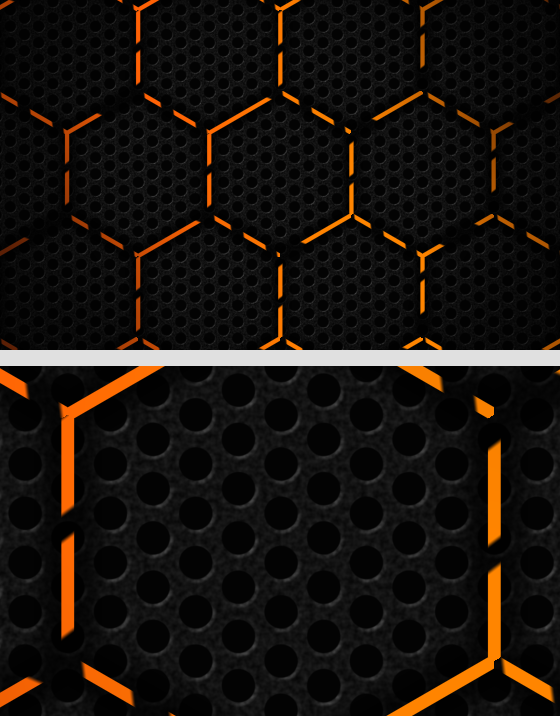
Top: the whole. Bottom: its middle third, enlarged.
This pattern is drawn by a Shadertoy shader. Its source:

```glsl
// Dark perforated metal split into large pointy-top hexagons by broken glowing seams.
// Both the panels and the holes come from one staggered-lattice function; seam gaps
// vary per edge, and gradient noise roughens the metal between the holes.

const float PANEL_PITCH = 0.40625;          // panel spacing, in canvas heights
const float EDGE_LENGTH = 0.57735;          // the values below are in panel pitches
const float SEAM_HALF_WIDTH = 0.0150;
const float HOLE_RADIUS = 0.0390;
const vec2 PANEL_LATTICE = vec2(1.0, 1.73205);
const vec2 HOLE_LATTICE = vec2(0.2, 0.11547);
const vec2 LIGHT_DIR = vec2(0.6, -0.8);

float hash(vec2 p) {
    vec3 h = fract(vec3(p.xyx) * 0.1031);
    h += dot(h, h.yzx + 33.33);
    return fract((h.x + h.y) * h.z);
}

vec2 gradient(vec2 cell) {
    float a = 6.28318 * hash(cell);
    return vec2(cos(a), sin(a));
}

float gradientNoise(vec2 p) {
    vec2 i = floor(p), f = fract(p);
    vec2 u = f * f * f * (f * (f * 6.0 - 15.0) + 10.0);
    vec2 e = vec2(1.0, 0.0);
    float low = mix(dot(gradient(i), f), dot(gradient(i + e.xy), f - e.xy), u.x);
    float high = mix(dot(gradient(i + e.yx), f - e.yx),
                     dot(gradient(i + e.xx), f - e.xx), u.x);
    return mix(low, high, u.y);
}

// Nearest point of a rectangular lattice that also has a point in each cell centre
vec2 nearestCentre(vec2 p, vec2 size) {
    vec2 a = floor(p / size + 0.5) * size;
    vec2 b = (floor(p / size) + 0.5) * size;
    return dot(p - a, p - a) < dot(p - b, p - b) ? a : b;
}

// Zero between a and b, one elsewhere
float gap(float t, float a, float b, float blur) {
    return 1.0 - smoothstep(a - blur, a + blur, t) * (1.0 - smoothstep(b - blur, b + blur, t));
}

// Normal of the panel side closest to local point p
vec2 sideNormal(vec2 p) {
    vec2 best = vec2(1.0, 0.0);
    for (int i = 1; i < 3; i++) {
        float a = float(i) * 1.047198;
        vec2 n = vec2(cos(a), sin(a));
        if (abs(dot(p, n)) > abs(dot(p, best))) best = n;
    }
    return best;
}

// Visible share of a seam at t, from 0 to 1 along the edge
float seamDashes(float t, vec2 normal, vec2 middle, float blur) {
    float jitter = 0.06 * (hash(floor(middle * 4.0 + 0.5) + 40.0) - 0.5);
    float zone = clamp(floor(middle.x + 0.01) + 2.0, 0.0, 3.0);
    bool outer = abs(middle.y) > 1.0;
    if (normal.x > 0.9) {                   // upright
        float shift = zone > 2.5 ? -0.2 : (zone > 1.5 && middle.y < 0.5 ? 0.12 : 0.0);
        float s = t - shift - jitter;
        return gap(s, 0.39, 0.5, blur) * gap(s, 0.89, 1.3, blur) * gap(s, -0.4, 0.0, blur);
    }
    if (normal.x > 0.0) {                   // falling
        float s = t + jitter;
        return gap(s, -0.2, 0.06, blur) * gap(s, 0.29, 0.47, blur) * gap(s, 0.78, 0.94, blur);
    }
    vec2 range = vec2(0.25, 0.74);          // rising
    if (!outer && zone < 0.5) range = vec2(0.46, 1.2);
    else if (!outer && zone < 1.5) range = vec2(0.87, 1.2);
    else if (!outer && zone < 2.5) range = vec2(-0.2, 0.32);
    return gap(t, range.x + jitter, range.y + jitter, blur);
}

vec3 seamColour(vec2 p) {
    float glow = 1.0 - 0.6 * smoothstep(0.5, 2.1, abs(p.x));
    glow -= 0.22 * clamp(p.x * p.y, -0.8, 1.0);
    vec3 hot = mix(vec3(1.0, 0.38, 0.02), vec3(1.0, 0.52, 0.0), smoothstep(-1.0, 0.5, p.x));
    return mix(vec3(0.2, 0.06, 0.02), hot, clamp(glow, 0.0, 1.0));
}

// Grey level of the metal with its holes and lit rims
float perforatedMetal(vec2 p, float pixel) {
    vec2 q = p - vec2(0.1, 0.0);
    vec2 d = q - nearestCentre(q, HOLE_LATTICE);
    float r = length(d);
    float grain = gradientNoise(p * 65.0) + 0.5 * gradientNoise(p * 130.0);
    float metal = 0.068 + 0.06 * grain;
    float facing = max(dot(d / max(r, 0.001), LIGHT_DIR), 0.0);
    float rim = 1.0 - smoothstep(0.0, 0.009, abs(r - HOLE_RADIUS - 0.004));
    metal += rim * (0.015 + 0.12 * facing * facing) * (1.0 + 0.6 * grain);
    float solid = smoothstep(-pixel, pixel, r - HOLE_RADIUS);
    return mix(0.012, max(metal, 0.02), solid);
}

void mainImage(out vec4 fragColor, in vec2 fragCoord) {
    vec2 canvas = (fragCoord - 0.5 * iResolution.xy) / iResolution.y;
    vec2 p = (canvas - vec2(0.001, 0.003)) / PANEL_PITCH;
    float pixel = 1.0 / (iResolution.y * PANEL_PITCH);

    // Panel and its closest side
    vec2 centre = nearestCentre(p, PANEL_LATTICE);
    vec2 normal = sideNormal(p - centre);
    vec2 middle = centre + 0.5 * normal * sign(dot(p - centre, normal));
    float across = dot(p - middle, normal);
    float along = dot(p - middle, vec2(normal.y, -normal.x)) / EDGE_LENGTH + 0.5;

    // Metal, darkened by the seam groove and the canvas border
    float grey = perforatedMetal(p, pixel);
    grey *= mix(0.3, 1.0, smoothstep(0.02, 0.11, abs(across)));
    grey *= 1.0 - 0.5 * smoothstep(0.9, 2.3, length(p * vec2(1.0, 1.2)));

    // Glowing seam with slanted dash ends
    float line = 1.0 - smoothstep(-0.7 * pixel, 0.7 * pixel, abs(across) - SEAM_HALF_WIDTH);
    float dashes = seamDashes(along + across * 1.3, normal, middle, 0.012 + pixel);
    fragColor = vec4(mix(vec3(grey), seamColour(p), line * dashes), 1.0);
}
```
